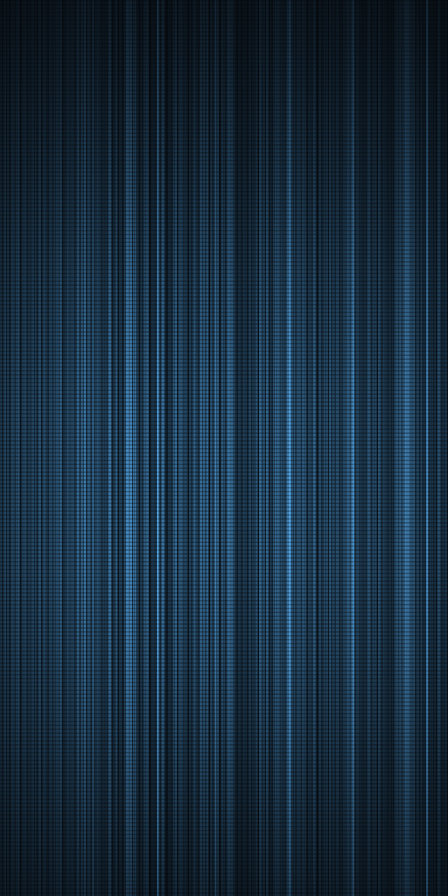
Write a WebGL 1 fragment shader that draws this pattern.

```glsl
precision highp float;

uniform vec2 u_resolution;

const float FINE_THREADS = 128.0;
const float WIDE_THREADS = 83.0;
const float ROWS = 230.0;
const float PI = 3.14159265;

float hash(vec2 p) {
  return fract(sin(dot(p, vec2(12.9898, 78.233))) * 43758.5);
}

// Share of the interval centred on x that lies between lo and hi
float coverage(float x, float lo, float hi, float footprint) {
  float a = max(x - 0.5 * footprint, lo);
  float b = min(x + 0.5 * footprint, hi);
  return max(b - a, 0.0) / footprint;
}

// Slow light and dark bands across the cloth
float bands(float x) {
  return 1.0 + 0.10 * sin(40.0 * x - 4.49)
             + 0.05 * sin(67.0 * x + 1.3)
             + 0.05 * sin(113.0 * x + 0.4);
}

// Vertical threads of varied width and brightness
float warp(float x, float seed, float footprint) {
  float sum = 0.0;
  for (int k = -1; k <= 1; k++) {
    float cell = floor(x) + float(k);
    float tone = hash(vec2(cell, seed));
    float width = mix(0.55, 1.0, hash(vec2(cell, seed + 14.0)));
    float light = 0.3 + 0.75 * tone + 0.4 * pow(tone, 8.0);
    sum += light * coverage(x, cell, cell + width, footprint);
  }
  return sum;
}

// Fine horizontal gaps that cut the threads into dashes
float weft(float y, float duty, float footprint) {
  float sum = 0.0;
  for (int k = -1; k <= 1; k++) {
    float cell = floor(y) + float(k);
    sum += coverage(y, cell, cell + duty, footprint);
  }
  return sum;
}

// Sparse bright lines at uneven spacing
float accents(float x, float halfWidth, float footprint) {
  float sum = 0.0;
  for (int k = 0; k < 6; k++) {
    float i = float(k);
    float shift = sin(0.2 * PI * i) * (0.017 + 0.009 * cos(PI * i));
    float center = 0.208 + 0.149 * i - shift;
    float strength = 0.65 + 0.55 * max(cos(0.5 * PI * (i - 1.0)), 0.0);
    sum += strength * coverage(x, center - halfWidth, center + halfWidth, footprint);
  }
  return sum;
}

// Light pool, dim at the top and softer at the foot
float pool(float y, float center, float spread) {
  float d = (y - center) / spread;
  return exp(-d * d);
}

vec3 ramp(float level) {
  vec3 shade = vec3(0.015, 0.025, 0.037);
  vec3 blue = vec3(0.155, 0.31, 0.43);
  return shade + blue * level;
}

void main() {
  vec2 uv = gl_FragCoord.xy / u_resolution;
  vec2 pixel = 1.0 / u_resolution;
  float y = uv.y * ROWS;

  float dash = weft(y, 0.6, pixel.y * ROWS);
  float edge = 1.0 - 0.25 * pow(abs(2.0 * uv.x - 1.0), 3.0);

  float fine = warp(uv.x * FINE_THREADS, 3.0, pixel.x * FINE_THREADS);
  float wide = warp(uv.x * WIDE_THREADS, 47.0, pixel.x * WIDE_THREADS);
  float cloth = (0.12 + 0.62 * fine + 0.55 * wide) * bands(uv.x);
  cloth *= mix(0.75, 1.12, dash) * edge * pool(uv.y, 0.45, 0.44);

  float line = accents(uv.x, 0.0017, pixel.x);
  line *= mix(0.9, 1.05, dash) * pool(uv.y, 0.4, 0.52);

  gl_FragColor = vec4(ramp(cloth + 1.1 * line), 1.0);
}
```
